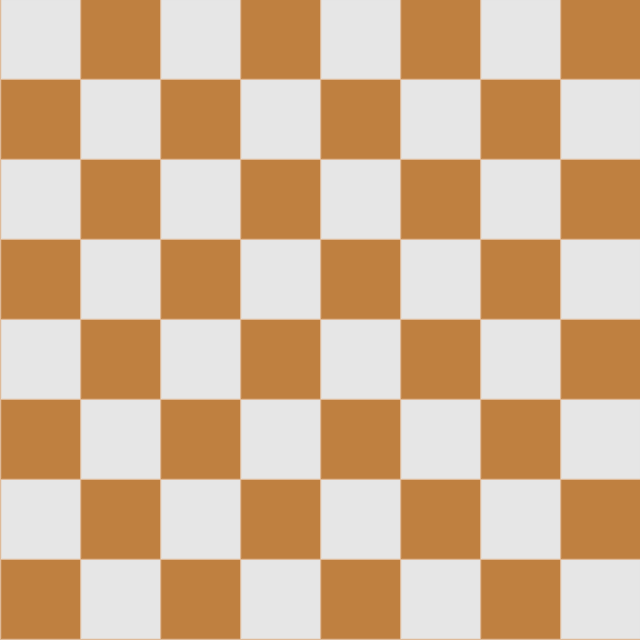
Reproduce this pattern procedurally as a Shadertoy shader.

```glsl
// Draws an eight by eight checkerboard of ochre and pale grey squares with hairline seams.

const float CELLS = 8.0;
const float SEAM_WIDTH = 1.0 / 512.0; // fraction of the canvas
const vec3 OCHRE = vec3(0.75, 0.50, 0.25);
const vec3 PALE_GREY = vec3(0.90);
const vec3 SEAM_TINT = vec3(0.87, 0.73, 0.60);

// Signed distance to the nearest grid line on each axis, in cells
vec2 gridOffset(vec2 p) {
    return p - floor(p + 0.5);
}

// Square wave on each axis, +1 or -1 in alternate cells, with smoothed flips
vec2 alternate(vec2 p, vec2 pixel) {
    vec2 direction = 1.0 - 2.0 * mod(floor(p + 0.5), 2.0);
    vec2 side = clamp(gridOffset(p) / pixel + 0.5, 0.0, 1.0);
    return direction * (2.0 * side - 1.0);
}

// Coverage of a thin line starting at each grid line
float seamCoverage(vec2 p, vec2 pixel, float width) {
    vec2 inside = 0.5 * width - abs(gridOffset(p) - 0.5 * width);
    vec2 cover = clamp(inside / pixel + 0.5, 0.0, 1.0);
    cover *= min(vec2(1.0), width / pixel);
    return max(cover.x, cover.y);
}

void mainImage(out vec4 fragColor, in vec2 fragCoord) {
    // Grid space: one unit per square
    vec2 pixel = CELLS / iResolution.xy;
    vec2 p = fragCoord * pixel;

    // Squares
    vec2 wave = alternate(p, pixel);
    vec3 color = mix(PALE_GREY, OCHRE, 0.5 + 0.5 * wave.x * wave.y);

    // Seams between squares
    color = mix(color, SEAM_TINT, seamCoverage(p, pixel, SEAM_WIDTH * CELLS));

    fragColor = vec4(color, 1.0);
}
```
